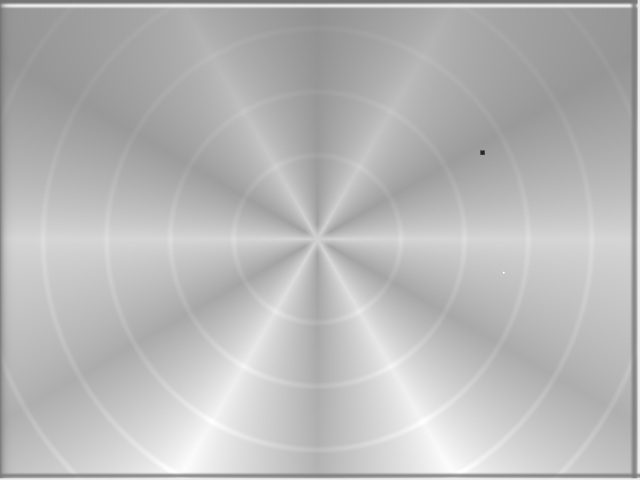
Give the GLSL for this background, as a Shadertoy shader.

```glsl
// Brushed metal plate: six soft light rays fan out from the middle, crossed by
// faint concentric rings, lit from below and set in a thin bevelled frame.
// Rays are a triangle wave over the angle; rings are a repeat over the radius.

const float TAU = 6.2831853;

// Soft line of a given half width around zero distance
float softLine(float distanceToLine, float halfWidth) {
    return 1.0 - smoothstep(0.0, halfWidth, abs(distanceToLine));
}

// 1 along each of the six rays, falling to 0 halfway between them
float rayWave(vec2 fromHub) {
    float turn = atan(fromHub.y, fromHub.x) / TAU;
    float wave = abs(fract(turn * 6.0 + 0.5) - 0.5) * 2.0;
    float ray = 1.0 - wave;
    return mix(ray, pow(ray, 6.0), 0.12);
}

// Evenly spaced circles, leaving the hub clear
float rings(float radius) {
    float spacing = 0.1325;
    float offset = mod(radius - 0.174 + 0.5 * spacing, spacing) - 0.5 * spacing;
    return softLine(offset, 0.010) * smoothstep(0.11, 0.15, radius);
}

// Blend in the dark and light edges of the plate
float bevel(float shade, vec2 p, float width) {
    float top = 1.0 - p.y;
    float right = width - p.x;

    shade = mix(shade, 0.93, softLine(top - 0.012, 0.007));
    shade = mix(shade, 0.46, 1.0 - smoothstep(0.003, 0.009, top));
    shade = mix(shade, 0.43, 0.9 * exp(-p.x / 0.007));
    shade = mix(shade, 0.48, 0.85 * softLine(right - 0.012, 0.010));
    shade = mix(shade, 0.92, 1.0 - smoothstep(0.003, 0.007, right));
    shade = mix(shade, 0.48, 0.85 * softLine(p.y - 0.009, 0.008));
    return mix(shade, 0.92, 1.0 - smoothstep(0.002, 0.005, p.y));
}

void mainImage(out vec4 fragColor, in vec2 fragCoord) {
    // Units of the canvas height
    vec2 p = fragCoord / iResolution.y;
    float width = iResolution.x / iResolution.y;
    vec2 fromHub = p - vec2(0.496 * width, 0.502);
    float radius = length(fromHub);

    // Rays, brighter and stronger towards the bottom
    float below = 1.0 - 2.0 * p.y;
    float ray = mix(0.9, rayWave(fromHub), smoothstep(0.0, 0.035, radius));
    float shade = 0.637 + 0.07 * below + (0.20 + 0.09 * below) * ray;

    // Rings catch more light in the lower half
    shade += rings(radius) * (0.032 + 0.016 * below);

    // One dark and one light speck
    vec2 darkSpeck = abs(p - vec2(0.754 * width, 0.682));
    float speckSize = max(darkSpeck.x, darkSpeck.y);
    shade = mix(shade, 0.15, 1.0 - smoothstep(0.003, 0.006, speckSize));
    float lightSpeck = length(p - vec2(0.787 * width, 0.432));
    shade = mix(shade, 1.0, 1.0 - smoothstep(0.001, 0.003, lightSpeck));

    shade = bevel(shade, p, width);
    fragColor = vec4(vec3(clamp(shade, 0.0, 1.0)), 1.0);
}
```
